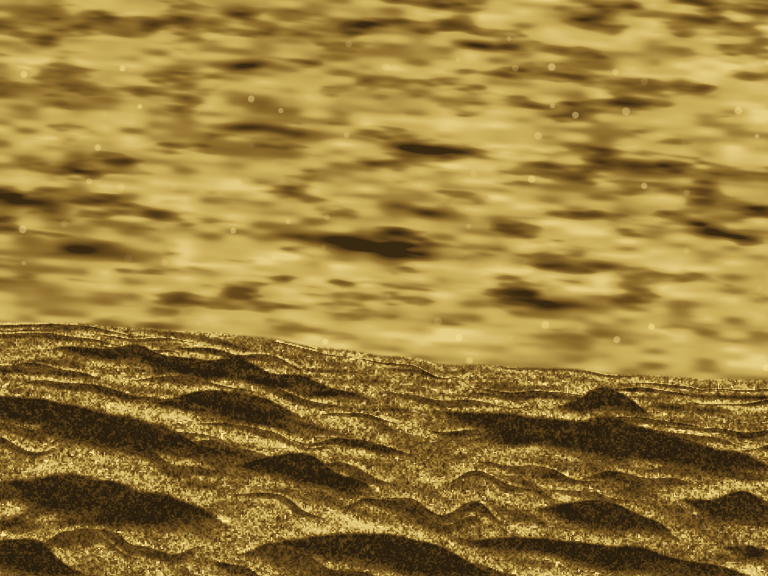
Write a WebGL 2 fragment shader that draws this texture.

```glsl
#version 300 es
precision highp float;
// Rippled golden sand in low sun: a sharp, grainy bank in front of a blurred beach.
// Stretched noise gives the ripples, sheared mounds give the shadows, and one
// tone ramp colours everything. Lengths are in canvas heights.
uniform vec2 u_resolution;
out vec4 fragColor;
const vec3 UMBER = vec3(0.16, 0.115, 0.05);
const vec3 BROWN = vec3(0.38, 0.27, 0.10);
const vec3 OCHRE = vec3(0.56, 0.43, 0.17);
const vec3 GOLD = vec3(0.79, 0.68, 0.35);
const vec3 STRAW = vec3(0.90, 0.81, 0.53);
const vec3 GLINT = vec3(1.0, 0.91, 0.62);
const float CREST_LEFT = 0.436;
const float CREST_RIGHT = 0.343;
const float SLOPE = -0.16;
const float BOKEH_CELL = 0.065;
const float GRAIN_SCALE = 370.0;
// Large shadows: centre x, centre y, half width, half height
const int COUNT = 12;
const vec4 FAR_HOLLOWS[COUNT] = vec4[COUNT](
  vec4(0.59, 0.58, 0.18, 0.017), vec4(0.15, 0.57, 0.09, 0.016), vec4(0.44, 0.778, 0.09, 0.012),
  vec4(0.74, 0.74, 0.08, 0.014), vec4(1.12, 0.704, 0.08, 0.014), vec4(0.94, 0.475, 0.09, 0.012),
  vec4(0.74, 0.632, 0.06, 0.01), vec4(0.43, 0.884, 0.05, 0.009), vec4(0.83, 0.917, 0.05, 0.009),
  vec4(1.22, 0.962, 0.06, 0.011), vec4(0.04, 0.65, 0.05, 0.012), vec4(1.26, 0.6, 0.06, 0.012));
const vec4 NEAR_HOLLOWS[COUNT] = vec4[COUNT](
  vec4(0.15, 0.265, 0.26, 0.036), vec4(0.41, 0.292, 0.1, 0.03), vec4(0.2, 0.13, 0.18, 0.046),
  vec4(1.06, 0.24, 0.28, 0.038), vec4(0.54, 0.18, 0.11, 0.027), vec4(1.05, 0.105, 0.1, 0.028),
  vec4(0.68, 0.04, 0.18, 0.035), vec4(1.08, 0.028, 0.25, 0.028), vec4(1.29, 0.12, 0.09, 0.03),
  vec4(0.36, 0.361, 0.25, 0.022), vec4(1.05, 0.3, 0.08, 0.024), vec4(0.05, 0.03, 0.09, 0.028));

float hash(vec2 p) {
  vec3 q = fract(vec3(p.xyx) * 0.1031);
  q += dot(q, q.yzx + 33.33);
  return fract((q.x + q.y) * q.z);
}
float noise(vec2 p) {
  vec2 i = floor(p), f = fract(p);
  f = f * f * (3.0 - 2.0 * f);
  return mix(mix(hash(i), hash(i + vec2(1, 0)), f.x),
             mix(hash(i + vec2(0, 1)), hash(i + vec2(1, 1)), f.x), f.y);
}
float fbm(vec2 p) {
  float sum = 0.0, gain = 0.57;
  for (int i = 0; i < 3; i++, gain *= 0.5) {
    sum += gain * noise(p);
    p = mat2(1.9, 0.25, -0.25, 1.9) * p + 17.3;
  }
  return sum;
}
vec3 sandRamp(float t) {
  vec3 c = mix(UMBER, BROWN, smoothstep(0.0, 0.28, t));
  c = mix(c, OCHRE, smoothstep(0.22, 0.52, t));
  c = mix(c, GOLD, smoothstep(0.46, 0.76, t));
  return mix(c, STRAW, smoothstep(0.72, 1.0, t));
}
// Position inside a sheared mound, scaled to its half size
vec2 moundSpace(vec2 p, vec4 m, float slope) {
  vec2 d = p - m.xy;
  return vec2(d.x, d.y - slope * d.x) / m.zw;
}
// Shadow on the near face (x) and light along the crest (y) of a mound
vec2 moundLight(vec2 d) {
  float below = 1.0 - pow(abs(d.x), 1.5) - d.y;
  float face = smoothstep(0.0, 0.22, below) * smoothstep(-1.3, -0.4, d.y - 0.4 * d.x * d.x);
  float rim = exp(-pow((below + 0.22) * 3.0, 2.0)) * (1.0 - smoothstep(0.7, 1.2, abs(d.x)));
  return vec2(face, rim);
}
// Creased height field whose ridges become the ripple crests
float rippleHeight(vec2 q) {
  q += noise(q * 0.7 + 4.0);
  return 1.0 - abs(2.0 * noise(q) - 1.0) - 0.5 * abs(2.0 * noise(q * 2.3 + 9.0) - 1.0);
}
// Blurred beach: soft streaks, hollows and out-of-focus glints
vec3 farSand(vec2 p) {
  vec2 s = vec2(p.x, p.y - SLOPE * 0.4 * p.x);
  float tone = 0.72 + 0.5 * (fbm(s * vec2(6.0, 26.0)) - 0.5) + 0.38 * (noise(s * vec2(22.0, 80.0)) - 0.5);
  float streaks = smoothstep(0.5, 0.85, fbm(s * vec2(10.0, 42.0) + 31.0));
  tone -= (0.45 * streaks + 0.1 * smoothstep(0.4, 0.0, p.x)) * smoothstep(0.36, 0.5, p.y);
  vec2 w = p + vec2(0.0, 0.016) * (noise(p * vec2(13.0, 25.0)) - 0.5);
  float shade = 0.0;
  for (int i = 0; i < COUNT; i++) {
    vec2 d = moundSpace(w, FAR_HOLLOWS[i], SLOPE * 0.7);
    shade = max(shade, exp(-dot(d, d)));
  }
  vec2 cell = floor(p / BOKEH_CELL);
  vec2 centre = 0.2 + 0.6 * vec2(hash(cell + 3.0), hash(cell + 71.0));
  float r = length(fract(p / BOKEH_CELL) - centre) * BOKEH_CELL / mix(0.004, 0.008, hash(cell + 19.0));
  float disc = (1.0 - smoothstep(0.65, 1.1, r)) * smoothstep(0.6, 1.0, hash(cell + 43.0));
  return mix(sandRamp(clamp(tone - 0.6 * shade, 0.1, 0.96)), GLINT, 0.45 * disc);
}
// Sharp bank: lit crests, cast shadows, grain and sparkles
vec3 nearSand(vec2 p, float depth) {
  float v = sqrt(depth + 0.02);
  vec2 q = vec2(p.x * 6.0, 15.0 * v - p.x), e = vec2(0.0, 0.11);
  float relief = rippleHeight(q + e) - rippleHeight(q - e);
  vec2 bend = vec2(noise(p * 14.0), noise(p * 17.0 + 8.0)) - 0.5, light = vec2(0.0);
  for (int i = 0; i < COUNT; i++)
    light = max(light, moundLight(moundSpace(p + vec2(0.03, 0.026) * bend, NEAR_HOLLOWS[i], SLOPE)));
  // Smaller scattered mounds, one per cell, closer together with distance
  vec2 g = vec2(p.x * 5.0, 15.0 * v - p.x) + 0.45 * bend;
  for (int k = 0; k < 9; k++) {
    vec2 c = floor(g) + vec2(k % 3 - 1, k / 3 - 1);
    vec2 d = g - c - vec2(hash(c + 5.0), hash(c + 47.0));
    d /= vec2(0.7, -0.24) * mix(0.4, 1.0, hash(c + 23.0));
    light = max(light, moundLight(d) * vec2(0.7, 0.9));
  }
  float tone = 0.44 + 0.5 * relief + 0.2 * light.y + 0.35 * (fbm(p * vec2(22.0, 55.0)) - 0.5);
  tone = mix(tone, 0.05 + 0.1 * relief, 0.93 * light.x);
  float lit = smoothstep(0.2, 0.6, tone);
  float grain = noise(p * GRAIN_SCALE) + 0.6 * noise(p * GRAIN_SCALE * 0.47 + 5.0) - 0.8;
  tone += grain * mix(0.24, 0.62, lit) + 0.12 * exp(-depth * 70.0);
  float sparkle = smoothstep(0.78, 0.95, noise(p * 210.0 + 60.0)) * (0.06 + 0.85 * lit);
  return mix(sandRamp(clamp(tone, 0.0, 0.92)), GLINT, sparkle);
}
void main() {
  vec2 p = gl_FragCoord.xy / u_resolution.y;
  float crestLine = mix(CREST_LEFT, CREST_RIGHT, smoothstep(0.0, 1.25, p.x));
  float depth = crestLine + 0.02 * (fbm(vec2(p.x * 9.0, 2.0)) - 0.5) - p.y;
  vec3 bank = nearSand(p, max(depth, 0.0));
  fragColor = vec4(mix(farSand(p), bank, smoothstep(-0.003, 0.003, depth)), 1.0);
}
```
